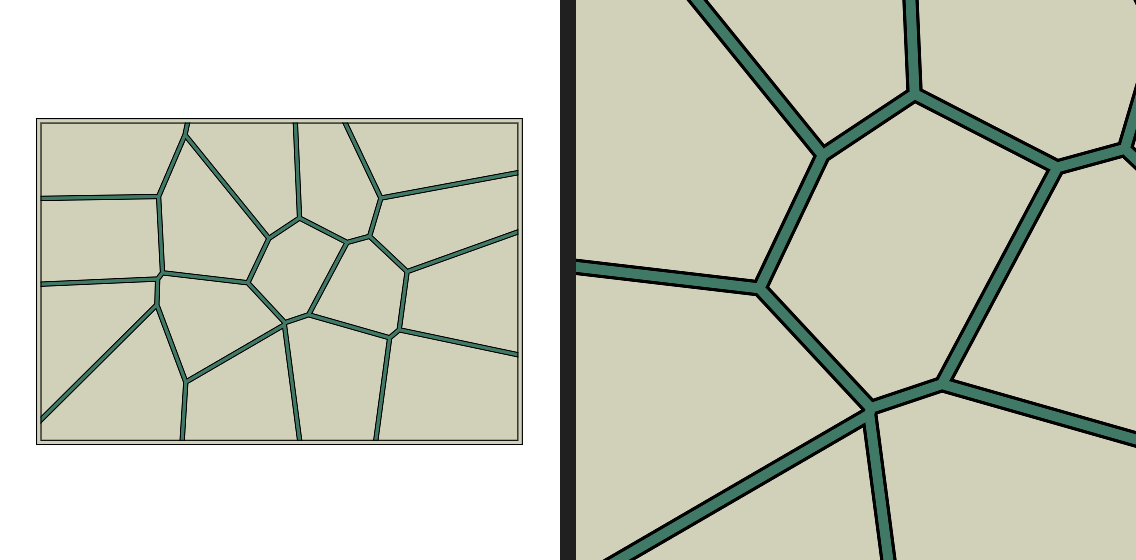
Left, the full canvas; right, a detail of the centre.
Reproduce this pattern procedurally as a Shadertoy shader.

```glsl
// Framed stone panel split by green veins along the borders of Voronoi cells.

const float UNIT = 1.0 / 512.0;                        // one fine step of the canvas
const vec2 PANEL_CENTER = vec2(255.5, 254.5) * UNIT;
const vec2 PANEL_HALF = vec2(222.5, 149.5) * UNIT;
const float FRAME_INSET = 4.0 * UNIT;                  // gap between both frame lines
const float LINE_WIDTH = 1.0 * UNIT;
const float VEIN_HALF = 1.5 * UNIT;
const int GRID = 4;                                    // sites per side
const float JITTER = 0.88;
const vec2 CLUSTER = vec2(-0.05, 0.06);                // sites lean toward this point
const float CLUSTER_PULL = 0.15;

const vec3 WHITE = vec3(1.0);
const vec3 STONE = vec3(0.82, 0.82, 0.73);
const vec3 VEIN = vec3(0.25, 0.48, 0.40);
const vec3 INK = vec3(0.0);

uint scramble(uint n) {
    n = (n ^ 61u) ^ (n >> 16);
    n *= 9u;
    n ^= n >> 4;
    n *= 668265261u;
    return n ^ (n >> 15);
}

vec2 hash2(int i) {
    uint a = scramble(uint(i) + 17u);
    uint b = scramble(a + 101u);
    return vec2(a & 65535u, b & 65535u) / 65535.0;
}

// Scattered site, relative to the panel center
vec2 sitePosition(int i) {
    vec2 cell = vec2(i % GRID, i / GRID) + 0.5 + JITTER * (hash2(i) - 0.5);
    vec2 site = (2.0 * cell / float(GRID) - 1.0) * PANEL_HALF;
    return mix(site, CLUSTER, CLUSTER_PULL);
}

// Exact distance to the nearest straight cell border
float borderDistance(vec2 p) {
    int nearest = 0;
    float best = 1e9;
    for (int i = 0; i < GRID * GRID; i++) {
        vec2 d = sitePosition(i) - p;
        float dist = dot(d, d);
        if (dist < best) {
            best = dist;
            nearest = i;
        }
    }
    vec2 home = sitePosition(nearest);
    float border = 1e9;
    for (int i = 0; i < GRID * GRID; i++) {
        if (i == nearest) continue;
        vec2 other = sitePosition(i);
        border = min(border, dot(0.5 * (home + other) - p, normalize(other - home)));
    }
    return border;
}

float boxDistance(vec2 p, vec2 halfSize) {
    vec2 d = abs(p) - halfSize;
    return length(max(d, 0.0)) + min(max(d.x, d.y), 0.0);
}

// Smooth coverage of the region where the distance is negative
float coverage(float d, float pixel) {
    return clamp(0.5 - d / (0.7 * pixel), 0.0, 1.0);
}

// Coverage of a line just inside a shape's outline
float innerLine(float d, float width, float pixel) {
    return coverage(abs(d + 0.5 * width) - 0.5 * width, pixel);
}

void mainImage(out vec4 fragColor, in vec2 fragCoord) {
    float pixel = 1.0 / min(iResolution.x, iResolution.y);
    vec2 p = (fragCoord - 0.5 * iResolution.xy) * pixel + 0.5 - PANEL_CENTER;

    float outer = boxDistance(p, PANEL_HALF);
    float inner = boxDistance(p, PANEL_HALF - FRAME_INSET);

    // Veins with dark outlines on the stone
    float border = borderDistance(p);
    vec3 veined = mix(STONE, INK, coverage(border - VEIN_HALF - LINE_WIDTH, pixel));
    veined = mix(veined, VEIN, coverage(border - VEIN_HALF, pixel));

    // Panel, frame strip and its two outlines
    vec3 color = mix(WHITE, STONE, coverage(outer, pixel));
    color = mix(color, veined, coverage(inner, pixel));
    color = mix(color, INK, innerLine(outer, LINE_WIDTH, pixel));
    color = mix(color, INK, innerLine(inner, LINE_WIDTH, pixel));

    fragColor = vec4(color, 1.0);
}
```
